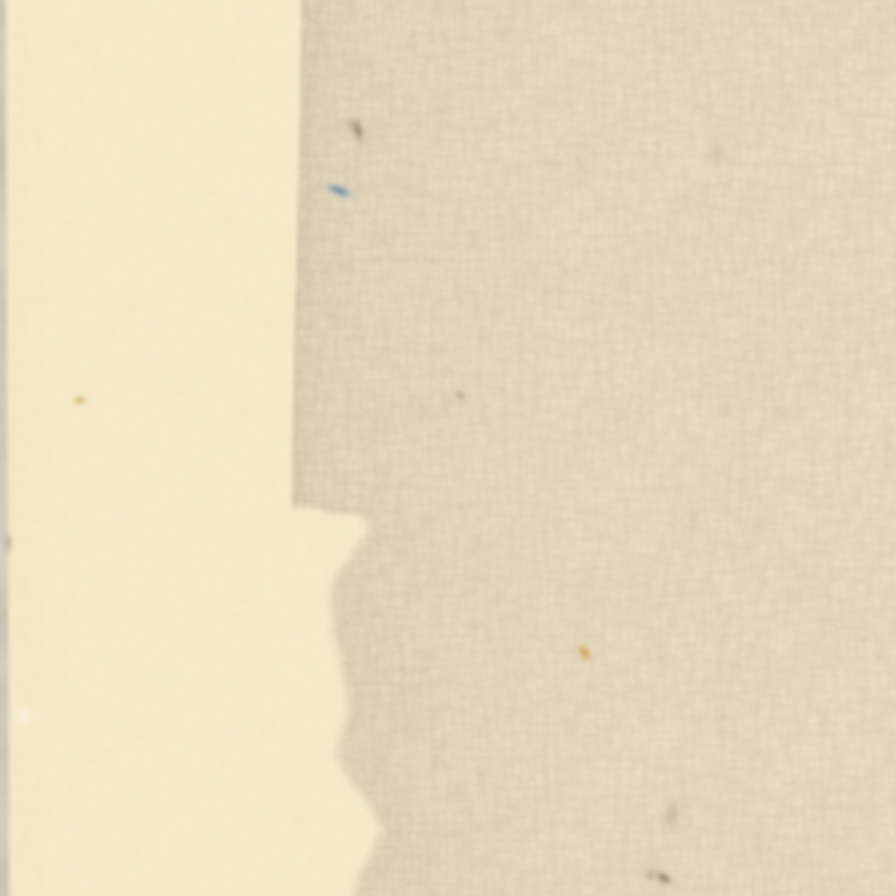
Write a three.js fragment shader that draws this texture.

```glsl
// Draws aged grey-beige paper with a torn cream strip down its left side.
#define CREAM vec3(0.953, 0.914, 0.782)
#define PAPER vec3(0.876, 0.831, 0.731)
#define BORDER vec3(0.80, 0.775, 0.71)
#define UMBER vec3(0.55, 0.45, 0.36)
#define OCHRE vec3(0.82, 0.64, 0.33)
#define BLUE vec3(0.47, 0.58, 0.68)
#define STEP_HEIGHT 0.434
#define CUT_SOFT 0.005
#define TORN_SOFT 0.011
#define GRAIN 0.034
#define WEAVE 0.026
#define MOTTLE 0.008

varying vec2 vUv;

vec2 hash2(vec2 p) {
  vec3 q = fract(p.xyx * vec3(0.1031, 0.1030, 0.0973));
  q += dot(q, q.yzx + 33.33);
  return fract((q.xx + q.yz) * q.zy);
}

// Distance to the nearest scattered cell point
float cellular(vec2 p) {
  vec2 cell = floor(p);
  vec2 f = fract(p);
  float nearest = 2.0;
  for (int j = -1; j <= 1; j++) {
    for (int i = -1; i <= 1; i++) {
      vec2 o = vec2(float(i), float(j));
      nearest = min(nearest, length(o + hash2(cell + o) - f));
    }
  }
  return nearest;
}

float layeredSines(vec2 p) {
  float sum = 0.0;
  float amp = 0.5;
  for (int i = 0; i < 4; i++) {
    sum += amp * sin(p.x + 1.7 * sin(p.y)) * sin(p.y + 1.3 * sin(p.x * 0.8));
    p = mat2(1.5, 1.1, -1.1, 1.5) * p + 2.3;
    amp *= 0.7;
  }
  return sum;
}

// Horizontal place of the ragged edge below the step
float tornEdge(float y) {
  float x = 0.396;
  x += 0.028 * smoothstep(0.0, 0.076, y);
  x -= 0.046 * smoothstep(0.076, 0.160, y);
  x += 0.010 * smoothstep(0.160, 0.206, y);
  x -= 0.018 * smoothstep(0.206, 0.336, y);
  x += 0.038 * smoothstep(0.336, 0.412, y);
  return x + 0.0008 * sin(y * 190.0);
}

// Soft slanted fleck mixed over a base colour
vec3 fleck(vec3 base, vec2 p, vec2 center, vec2 radius, float slant, vec3 tint, float strength) {
  vec2 d = p - center;
  d.y += slant * d.x;
  d /= radius;
  return mix(base, tint, strength * exp(-dot(d, d)));
}

void main() {
  vec2 p = vUv;

  // Fibre grain, crossed threads and broad staining
  float grain = cellular(p * 72.0) * 0.55 + cellular(p * 150.0 + 9.0) * 0.45 - 0.48;
  float weave = cellular(p * vec2(26.0, 110.0)) + cellular(p * vec2(110.0, 26.0) + 5.0) - 0.96;
  float mottle = layeredSines(p * 19.0);

  // Straight cut above, torn outline below
  float cutEdge = mix(0.326, 0.336, smoothstep(0.42, 1.0, p.y));
  float stepLine = STEP_HEIGHT - 0.16 * (p.x - 0.335) + 0.0015 * sin(p.x * 130.0);
  float above = smoothstep(-0.007, 0.007, p.y - stepLine);
  float cutDist = p.x - cutEdge;
  float tornDist = p.x - tornEdge(p.y) + 0.003 * mottle;
  float cutCover = smoothstep(-CUT_SOFT, CUT_SOFT, cutDist);
  float tornCover = smoothstep(-TORN_SOFT, TORN_SOFT, tornDist);
  float cover = mix(tornCover, cutCover, above);

  // Shading beside the edge joins smoothly across the step
  float shadeAbove = smoothstep(0.36, 0.50, p.y);
  float edgeDist = max(mix(tornDist, cutDist, shadeAbove), 0.0);
  vec3 paper = PAPER + MOTTLE * mottle - GRAIN * grain;
  paper -= WEAVE * weave * vec3(0.9, 1.0, 1.15);
  paper -= vec3(0.024, 0.031, 0.034) * exp(-edgeDist * 13.0);
  paper -= vec3(0.022, 0.026, 0.032) * above * exp(-max(cutDist, 0.0) * 95.0);
  paper += 0.006 * smoothstep(0.4, 0.9, p.x);

  // Cream strip, peach toward the left
  vec3 cream = CREAM - GRAIN * 0.3 * grain - WEAVE * 0.22 * weave;
  cream += vec3(0.004, -0.008, -0.014) * exp(-pow((p.x - 0.025) / 0.018, 2.0));
  vec3 color = mix(cream, paper, cover);

  // Narrow shaded border
  float borderEdge = mix(0.0105, 0.0065, p.y);
  vec3 border = BORDER + 0.04 * mottle;
  color = mix(border, color, smoothstep(-0.005, 0.005, p.x - borderEdge));

  // Distinct coloured flecks
  color = fleck(color, p, vec2(0.379, 0.787), vec2(0.011, 0.0055), 0.3, BLUE, 0.9);
  color = fleck(color, p, vec2(0.400, 0.854), vec2(0.006, 0.009), 0.5, UMBER, 0.6);
  color = fleck(color, p, vec2(0.394, 0.862), vec2(0.008, 0.007), 0.0, UMBER, 0.2);
  color = fleck(color, p, vec2(0.652, 0.272), vec2(0.007, 0.007), 0.4, OCHRE, 0.8);
  color = fleck(color, p, vec2(0.741, 0.020), vec2(0.008, 0.006), 0.3, UMBER, 0.65);
  color = fleck(color, p, vec2(0.726, 0.023), vec2(0.006, 0.007), 0.0, UMBER, 0.3);
  color = fleck(color, p, vec2(0.750, 0.090), vec2(0.010, 0.014), -0.6, UMBER, 0.22);
  color = fleck(color, p, vec2(0.089, 0.553), vec2(0.006, 0.005), 0.0, OCHRE, 0.55);
  color = fleck(color, p, vec2(0.514, 0.558), vec2(0.006, 0.005), 0.2, UMBER, 0.3);
  color = fleck(color, p, vec2(0.800, 0.830), vec2(0.009, 0.010), 0.0, UMBER, 0.12);
  color = fleck(color, p, vec2(0.010, 0.394), vec2(0.005, 0.010), 0.0, UMBER, 0.3);
  color = fleck(color, p, vec2(0.027, 0.201), vec2(0.010, 0.009), 0.0, vec3(0.97, 0.95, 0.89), 0.6);

  gl_FragColor = vec4(color, 1.0);
}
```
